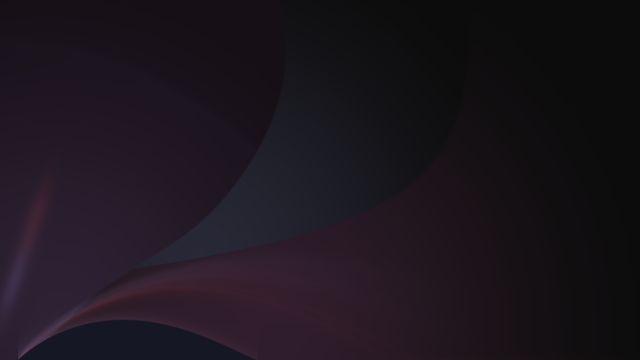
Reproduce this background procedurally as a Shadertoy shader.

```glsl
// Dark silk: three dim veils meet along curved edges, while a fan of fine
// strands rises from one root at the lower left and falls to the right.
// Veils are radial gradients; strands are skewed arcs summed in a loop.

const float ROOT_X = 0.05;
const int STRANDS = 14;

const vec3 NIGHT = vec3(0.050, 0.048, 0.050);
const vec3 PLUM = vec3(0.175, 0.130, 0.200);
const vec3 DIM_PLUM = vec3(0.085, 0.060, 0.085);
const vec3 SLATE = vec3(0.155, 0.155, 0.210);
const vec3 WINE = vec3(0.190, 0.115, 0.170);
const vec3 NAVY = vec3(0.088, 0.090, 0.140);
const vec3 EMBER = vec3(0.90, 0.27, 0.24);
const vec3 MAUVE = vec3(0.72, 0.48, 0.72);
const vec3 STEEL = vec3(0.48, 0.60, 0.76);

// Gradient from a near colour at the centre to a far one at the radius
vec3 veil(vec2 p, vec2 centre, float radius, vec3 near, vec3 far) {
    return mix(near, far, smoothstep(0.0, radius, distance(p, centre)));
}

// Height of an arc that leaves the root, peaks early and lands at its span
float arc(float x, float span, float peak, float rise) {
    const float FALL = 1.15;
    float t = clamp((x - ROOT_X) / span, 0.0, 1.0);
    float top = rise / (rise + FALL);
    return peak * pow(t / top, rise) * pow((1.0 - t) / (1.0 - top), FALL);
}

// Horizontal position of the left veil's edge
float leftEdge(float y) {
    float dip = (y - 0.2) / 0.12;
    return ROOT_X + 1.725 * y - y * y - 0.07 * exp(-dip * dip);
}

// Horizontal position of the right veil's edge
float rightEdge(float y) {
    return 1.31 - 0.62 * exp(-7.2 * (y - 0.3125));
}

// Ridge of light: crisp above, soft below
float ridge(float d, float width) {
    return exp(-max(d, 0.0) / (0.4 * width) + min(d, 0.0) / (1.5 * width));
}

// Slanted elliptical glow
float streak(vec2 p, vec2 centre, vec2 size) {
    vec2 axis = normalize(vec2(0.32, 0.95));
    vec2 q = p - centre;
    vec2 local = vec2(dot(q, vec2(axis.y, -axis.x)), dot(q, axis)) / size;
    return exp(-dot(local, local));
}

vec3 strandColor(float s) {
    vec3 warm = mix(EMBER, MAUVE, smoothstep(0.22, 0.5, s));
    return mix(warm, STEEL, smoothstep(0.6, 0.95, s));
}

// Sum of the fan's strands, dimming towards the right
vec3 strandFan(vec2 p) {
    float along = p.x - ROOT_X;
    float start = smoothstep(0.0, 0.02, along) * mix(0.45, 1.0, smoothstep(0.0, 0.2, along));
    vec3 light = vec3(0.0);
    for (int i = 0; i < STRANDS; i++) {
        float s = float(i) / float(STRANDS - 1);
        float y = arc(p.x, mix(1.05, 1.95, s), mix(0.200, 0.300, s), mix(0.90, 0.75, s));
        float width = 0.004 + 0.010 * along;
        float shimmer = 0.65 + 0.25 * sin(17.0 * s + 1.0) + 0.15 * sin(41.0 * s);
        float reach = mix(0.75, 0.50, s);
        float fade = exp(-pow(along / reach, 2.0) * 0.6);
        light += strandColor(s) * ridge(p.y - y, width) * shimmer * fade;
    }
    return 0.048 * start * light;
}

void mainImage(out vec4 fragColor, in vec2 fragCoord) {
    vec2 p = fragCoord / iResolution.y;
    float soft = 0.005;

    // Three veils
    vec3 left = veil(p, vec2(0.15, 0.15), 0.95, PLUM, DIM_PLUM);
    vec3 middle = veil(p, vec2(0.55, 0.30), 0.95, SLATE, NIGHT);
    vec3 right = veil(p, vec2(0.70, 0.10), 1.15, WINE, NIGHT);

    // Faint fold and slanted glows on the left veil
    float fold = p.y - 0.885 + 0.6 * p.x * p.x;
    left += vec3(0.010, 0.008, 0.013) * ridge(fold, 0.05);
    left += vec3(0.09, 0.02, 0.01) * streak(p, vec2(0.100, 0.40), vec2(0.025, 0.11));
    left += vec3(0.07, 0.06, 0.10) * streak(p, vec2(0.040, 0.22), vec2(0.022, 0.11));

    // Layer the veils along their edges
    float edgeA = leftEdge(p.y);
    float edgeB = max(edgeA, rightEdge(p.y));
    vec3 color = mix(left, middle, smoothstep(-soft, soft, p.x - edgeA));
    color = mix(color, right, smoothstep(-soft, 3.0 * soft, p.x - edgeB));

    // Strands, then the dark mound with its lit rim
    color += strandFan(p);
    float mound = p.y - arc(p.x, 0.667, 0.113, 0.90);
    float inside = step(ROOT_X, p.x) * step(p.x, ROOT_X + 0.667);
    float rim = exp(-max(mound, 0.0) / 0.018) * exp(-2.2 * max(p.x - ROOT_X, 0.0));
    color += vec3(0.15, 0.11, 0.15) * rim * inside;
    color = mix(color, NAVY, inside * (1.0 - smoothstep(-0.004, 0.002, mound)));

    fragColor = vec4(color, 1.0);
}
```
